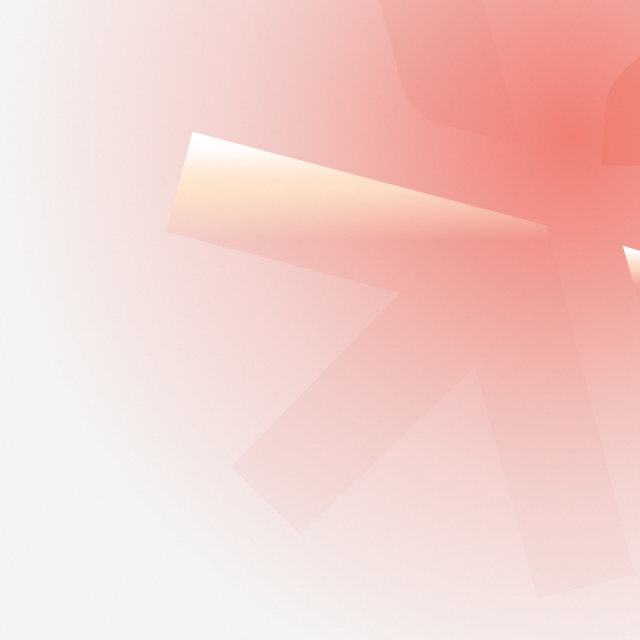
Give the GLSL for this background, as a WebGL 2 fragment shader.

```glsl
#version 300 es
precision highp float;
// Soft coral glow on pale grey, overlaid with translucent angular arms.
// The glow is a radial colour ramp; the arms are distance fields filled
// with vertical white-to-peach-to-rose gradients, finished with faint grain.
uniform vec2 u_resolution;
out vec4 outColor;

const vec3 ROSE = vec3(0.93, 0.54, 0.50);
const vec3 PEACH = vec3(1.0, 0.90, 0.79);
const vec3 DUSK = vec3(0.92, 0.76, 0.74);
const vec3 CORAL = vec3(0.94, 0.47, 0.40);

const int STOPS = 6;
const float RADII[STOPS] = float[](0.0, 0.25, 0.40, 0.55, 0.70, 0.89);
const vec3 RAMP[STOPS] = vec3[](
  vec3(0.945, 0.495, 0.450), vec3(0.945, 0.645, 0.615), vec3(0.950, 0.750, 0.730),
  vec3(0.955, 0.830, 0.815), vec3(0.958, 0.885, 0.878), vec3(0.955, 0.955, 0.951));

const int CORNERS = 9;
const vec2 STAR[CORNERS] = vec2[](
  vec2(0.301, 0.794), vec2(0.853, 0.648), vec2(0.992, 0.102),
  vec2(0.840, 0.065), vec2(0.742, 0.427), vec2(0.469, 0.164),
  vec2(0.361, 0.271), vec2(0.625, 0.542), vec2(0.260, 0.638));

float hash(vec2 cell) {
  vec3 q = fract(vec3(cell.xyx) * 0.1031);
  q += dot(q, q.yzx + 33.33);
  return fract((q.x + q.y) * q.z);
}

// Radial glow colour at a given distance from its centre
vec3 glow(float radius) {
  vec3 color = RAMP[0];
  for (int i = 1; i < STOPS; i++) {
    float t = clamp((radius - RADII[i - 1]) / (RADII[i] - RADII[i - 1]), 0.0, 1.0);
    color = mix(color, RAMP[i], t);
  }
  return color;
}

// Signed distance to a line, positive on the left of a -> b
float lineSide(vec2 p, vec2 a, vec2 b) {
  vec2 d = normalize(b - a);
  return dot(p - a, vec2(-d.y, d.x));
}

// Intersection of two half planes with a rounded corner
float roundCorner(float a, float b, float radius) {
  vec2 u = max(vec2(a, b) + radius, 0.0);
  return min(max(a, b), -radius) + (max(a, b) > -radius ? length(u) : 0.0);
}

float starDistance(vec2 p) {
  float nearest = 10.0;
  float side = 1.0;
  for (int i = 0; i < CORNERS; i++) {
    vec2 a = STAR[i];
    vec2 b = STAR[(i + 1) % CORNERS];
    vec2 e = b - a;
    vec2 w = p - a;
    vec2 off = w - e * clamp(dot(w, e) / dot(e, e), 0.0, 1.0);
    nearest = min(nearest, dot(off, off));
    bvec3 c = bvec3(p.y >= a.y, p.y < b.y, e.x * w.y > e.y * w.x);
    if (all(c) || !any(c)) side = -side;
  }
  return side * sqrt(nearest);
}

float coverage(float dist, float blur) {
  return 1.0 - smoothstep(-blur, blur, dist);
}

vec4 premultiplied(vec3 color, float alpha) {
  return vec4(color * alpha, alpha);
}

// Lit facet: white, peach, then a thin rose veil; t is depth below its top
vec4 facetPaint(float t) {
  vec4 paint = mix(premultiplied(vec3(1.0), 1.0), premultiplied(PEACH, 0.85),
                   smoothstep(0.05, 0.52, t));
  paint = mix(paint, premultiplied(ROSE, 0.19), clamp((t - 0.52) / 0.48, 0.0, 1.0));
  return mix(paint, premultiplied(DUSK, 0.17), clamp((t - 1.0) / 2.6, 0.0, 1.0));
}

vec3 over(vec3 base, vec4 paint, float mask) {
  return base * (1.0 - paint.a * mask) + paint.rgb * mask;
}

void main() {
  vec2 p = gl_FragCoord.xy / u_resolution;
  float blur = 0.8 / min(u_resolution.x, u_resolution.y);
  vec3 color = glow(distance(p, vec2(0.898, 0.785)));

  // Upper arm, fading towards the top
  vec2 upperCorner = vec2(0.641, 0.818);
  vec2 upperTip = vec2(0.815, 0.773);
  float upper = roundCorner(lineSide(p, upperTip, upperCorner),
                            lineSide(p, upperCorner, vec2(0.592, 1.0)), 0.042);
  upper = max(upper, lineSide(p, vec2(0.755, 1.0), upperTip));
  float upperAlpha = mix(0.26, 0.14, smoothstep(0.78, 1.0, p.y));
  color = over(color, premultiplied(ROSE - 0.02, upperAlpha), coverage(upper, blur));

  // Right arm
  vec2 rightFoot = vec2(0.940, 0.742);
  vec2 rightCorner = vec2(0.948, 0.865);
  float right = roundCorner(lineSide(p, rightFoot, rightCorner),
                            lineSide(p, rightCorner, vec2(1.0, 0.913)), 0.022);
  right = max(right, lineSide(p, vec2(1.0, 0.741), rightFoot));
  color = over(color, premultiplied(CORAL, 0.45), coverage(right, blur));

  // Large star arms and the small facet at the right edge
  color = over(color, facetPaint((0.794 - p.y) / 0.17), coverage(starDistance(p), blur));
  vec2 shardTip = vec2(0.973, 0.616);
  float shard = max(lineSide(p, shardTip, vec2(1.0, 0.608)),
                    lineSide(p, vec2(1.0, 0.523), shardTip));
  color = over(color, facetPaint((0.616 - p.y) / 0.065), coverage(shard, blur));

  // Faint paper grain
  color += (hash(floor(p * 512.0)) - 0.5) * 0.008;
  outColor = vec4(color, 1.0);
}
```
